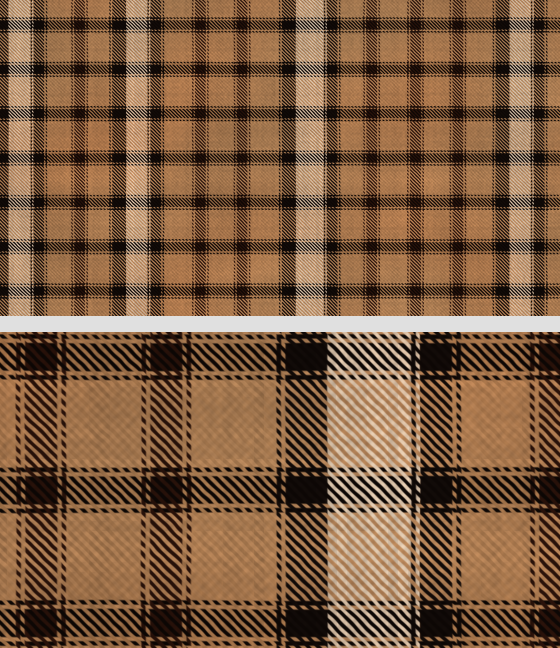
Top, the full canvas; bottom, a detail of the centre.
Write a WebGL 2 fragment shader that draws this texture.

```glsl
#version 300 es
precision highp float;

uniform vec2 u_resolution;
out vec4 fragColor;

// Lengths are fractions of the canvas height.
const int BANDS = 14;
const float BAND_X[BANDS] = float[](0.005, 0.123, 0.252, 0.377, 0.493, 0.634, 0.766,
                                    0.914, 1.051, 1.176, 1.315, 1.449, 1.590, 1.706);
const float SETT_WIDTH = 1.834;      // warp sett before it starts over
const float SETT_MARGIN = 0.03;
const float WARP_HALF = 0.017;       // half width of a plain warp band
const float WARP_HALF_WIDE = 0.022;  // half width of the band left of a cream stripe
const float WARP_LINE_GAP = 0.007;   // from band edge to its guard line
const float WEFT_PERIOD = 0.1403;
const float WEFT_OFFSET = 0.079;
const float WEFT_HALF = 0.0147;
const float WEFT_LINE_GAP = 0.0068;
const float LINE_HALF = 0.0024;
const float EDGE = 0.0012;           // softness of a stripe edge
const float THREADS = 92.0;          // twill steps per canvas height
const float TWILL_WOBBLE = 0.13;
const float GRAIN = 0.10;
const float WEAR = 0.10;
const int SAMPLES = 2;               // supersampling per axis
const float TAU = 6.2831853;

const vec3 TAN_WARP = vec3(0.61, 0.43, 0.275);
const vec3 TAN_WEFT = vec3(0.70, 0.50, 0.33);
const vec3 CREAM = vec3(0.81, 0.71, 0.61);
const vec3 RUSSET = vec3(0.15, 0.065, 0.035);
const vec3 UMBER = vec3(0.065, 0.04, 0.03);
const vec3 WEFT_DARK = vec3(0.05, 0.027, 0.018);

float hash(vec2 p) {
    p = fract(p * vec2(0.1031, 0.1137));
    p += dot(p, p.yx + 33.33);
    return fract((p.x + p.y) * p.x * 17.3);
}

vec2 gradientAt(vec2 cell) {
    float a = TAU * hash(cell + 71.0);
    return vec2(cos(a), sin(a));
}

float gradientNoise(vec2 p) {
    vec2 i = floor(p), f = p - i;
    vec2 w = f * f * f * (f * (f * 6.0 - 15.0) + 10.0);
    vec2 e = vec2(1.0, 0.0);
    float a = dot(gradientAt(i), f);
    float b = dot(gradientAt(i + e), f - e);
    float c = dot(gradientAt(i + e.yx), f - e.yx);
    float d = dot(gradientAt(i + 1.0), f - 1.0);
    return mix(mix(a, b, w.x), mix(c, d, w.x), w.y);
}

// Coverage of a stripe around d = 0.
float stripe(float d, float halfWidth) {
    return 1.0 - smoothstep(-EDGE, EDGE, abs(d) - halfWidth);
}

// Warp sett: cream stripes lie 3, 4, 5... bands apart.
vec3 warpColor(float x) {
    x = mod(x + SETT_MARGIN, SETT_WIDTH) - SETT_MARGIN;
    vec3 color = TAN_WARP;
    int nextCream = 0, spacing = 3;
    bool afterCream = false;
    for (int i = 0; i < BANDS; i++) {
        float d = x - BAND_X[i];
        bool beforeCream = i == nextCream;
        if (beforeCream) {
            if (i + 1 < BANDS && d > 0.0 && x < BAND_X[i + 1] - WARP_HALF) color = CREAM;
            nextCream += spacing++;
        }
        float halfWidth = beforeCream ? WARP_HALF_WIDE : WARP_HALF;
        vec3 dye = beforeCream || afterCream ? UMBER : RUSSET;
        float lineOffset = halfWidth + WARP_LINE_GAP;
        float guard = stripe(abs(d) - lineOffset, LINE_HALF);
        if (beforeCream && d > 0.0) guard = 0.0;
        color = mix(color, dye, max(stripe(d, halfWidth), guard));
        afterCream = beforeCream;
    }
    return color;
}

// Weft sett: one dark band with two guard lines per period.
vec3 weftColor(float y) {
    float d = mod(y - WEFT_OFFSET + 0.5 * WEFT_PERIOD, WEFT_PERIOD) - 0.5 * WEFT_PERIOD;
    float guard = stripe(abs(d) - WEFT_HALF - WEFT_LINE_GAP, LINE_HALF);
    return mix(TAN_WEFT, WEFT_DARK, max(stripe(d, WEFT_HALF), guard));
}

vec3 cloth(vec2 p) {
    // Hand-loomed drift of the threads
    vec2 q = p + 0.0012 * vec2(gradientNoise(p * 9.0), gradientNoise(p * 9.0 + 40.0));

    // Twill decides which thread is on top
    float phase = THREADS * (q.x + q.y) + TWILL_WOBBLE * gradientNoise(p * 70.0);
    float warpOnTop = smoothstep(-0.11, 0.11, abs(fract(phase) - 0.5) - 0.25);
    vec3 color = mix(weftColor(q.y), warpColor(q.x), warpOnTop);

    // Thread relief and uneven yarn
    vec2 ribs = cos(TAU * THREADS * q);
    vec2 thread = floor(THREADS * q);
    float yarn = mix(hash(vec2(thread.y, 5.0)), hash(vec2(thread.x, 19.0)), warpOnTop) - 0.5;
    float shade = 1.0 + 0.06 * ribs.x * ribs.y + GRAIN * yarn;
    shade += GRAIN * gradientNoise(p * 110.0);

    // Broad fading and warm patches
    float fade = gradientNoise(p * 3.5 + 8.0) + 0.5 * gradientNoise(p * 11.0);
    float warmth = gradientNoise(p * 2.7 + 23.0);
    color *= 1.0 + 0.06 * warmth * vec3(1.0, -0.3, -1.2);
    return color * (shade + WEAR * fade);
}

void main() {
    vec3 sum = vec3(0.0);
    for (int k = 0; k < SAMPLES * SAMPLES; k++) {
        vec2 offset = (vec2(k % SAMPLES, k / SAMPLES) + 0.5) / float(SAMPLES) - 0.5;
        sum += cloth((gl_FragCoord.xy + offset) / u_resolution.y);
    }
    fragColor = vec4(sum / float(SAMPLES * SAMPLES), 1.0);
}
```
